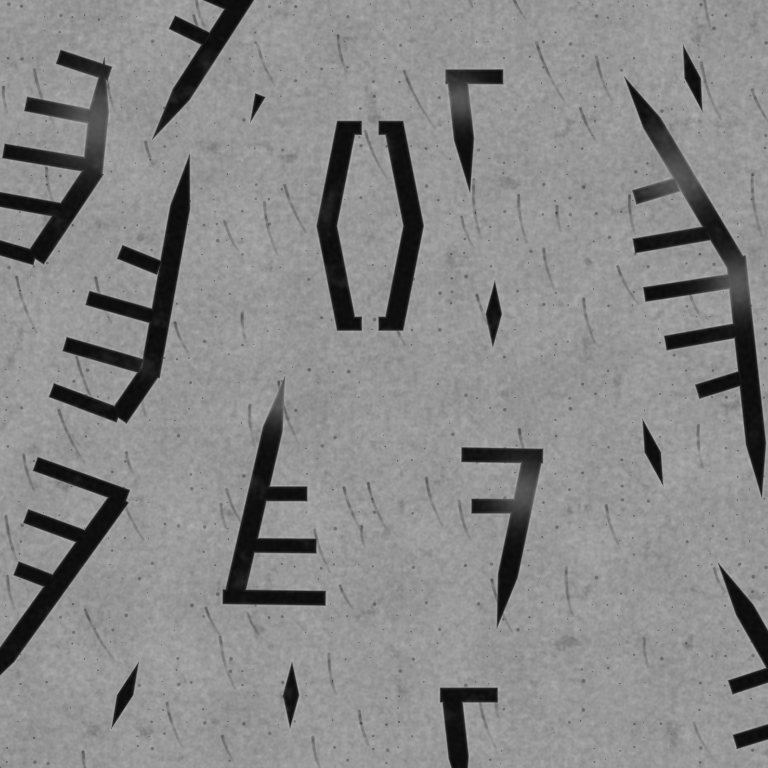
Reproduce this pattern procedurally as a three.js fragment shader.

```glsl
varying vec2 vUv;

// Lengths are in hundredths of the canvas.
const float SHEET = 100.0;
const float SPINE = 1.3;          // half widths
const float TOOTH = 0.95;
const float TAPER = 7.0;
const float EDGE = 0.13;
const vec2 DIAMOND = vec2(1.05, 4.3);
const float SCRATCH_CELL = 9.0;
const float SCRATCH_DENSITY = 0.6;
const float PIT_CELL = 1.7;
const float CONCRETE = 0.592;
const float CUT = 0.055;
const float DUSTY = 0.38;

vec2 hash2(vec2 p) {
  return fract(sin(vec2(dot(p, vec2(127.1, 311.7)), dot(p, vec2(269.5, 183.3)))) * 43758.5);
}

float corner(vec2 cell, vec2 f, vec2 o) {
  return dot(hash2(cell + o) * 2.0 - 1.0, f - o);
}

float gradientNoise(vec2 p) {
  vec2 c = floor(p), f = fract(p), u = f * f * (3.0 - 2.0 * f);
  return mix(mix(corner(c, f, vec2(0, 0)), corner(c, f, vec2(1, 0)), u.x),
             mix(corner(c, f, vec2(0, 1)), corner(c, f, vec2(1, 1)), u.x), u.y);
}

float fbm(vec2 p) {
  float sum = 0.0, amp = 1.0;
  for (int i = 0; i < 4; i++) {
    sum += amp * gradientNoise(p);
    p = p * 2.1 + 13.7;
    amp *= 0.6;
  }
  return sum;
}

// Square-ended stroke; taper > 0 sharpens its start.
float stroke(vec2 p, vec2 a, vec2 b, float halfWidth, float taper) {
  float len = distance(a, b);
  vec2 dir = (b - a) / len, q = p - a;
  float along = dot(q, dir), across = abs(dir.x * q.y - dir.y * q.x);
  float w = taper > 0.0 ? halfWidth * clamp(along / taper, 0.0, 1.0) : halfWidth;
  return max(across - w, max(-along, along - len));
}

float bar(vec2 p, vec2 a, vec2 b) { return stroke(p, a, b, SPINE, 0.0); }
float blade(vec2 p, vec2 tip, vec2 end) { return stroke(p, tip, end, SPINE, TAPER); }

// Row of teeth between a first and a last one, bowed outwards in the middle.
float teeth(vec2 p, vec2 end0, vec2 root0, vec2 end1, vec2 root1, int count, float bow) {
  float d = SHEET;
  for (int i = 0; i < 5; i++) {
    if (i >= count) break;
    float t = float(i) / max(float(count - 1), 1.0);
    vec2 bulge = vec2(bow * 4.0 * t * (1.0 - t), 0.0);
    d = min(d, stroke(p, mix(end0, end1, t) + bulge, mix(root0, root1, t) - bulge, TOOTH, 0.0));
  }
  return d;
}

float diamond(vec2 p, vec2 center, float lean) {
  vec2 q = p - center;
  q = abs(vec2(q.x - lean * q.y, q.y)) / DIAMOND;
  return (q.x + q.y - 1.0) * DIAMOND.x;
}

float brackets(vec2 p) {
  vec2 q = abs(p - vec2(48.2, 70.6));
  float d = bar(q, vec2(5.75, -0.5), vec2(2.8, 14.5));
  d = min(d, stroke(q, vec2(1.1, 12.8), vec2(3.0, 12.8), TOOTH, 0.0));
  return max(d, q.y - 13.65);
}

float combs(vec2 p) {
  // Left side
  float d = min(blade(p, vec2(24.7, 79.9), vec2(19.5, 51.0)), bar(p, vec2(19.8, 52.0), vec2(15.4, 45.6)));
  d = min(d, teeth(p, vec2(15.6, 67.2), vec2(20.8, 65.1), vec2(6.7, 49.2), vec2(15.5, 45.9), 4, -1.4));
  d = min(d, min(blade(p, vec2(13.6, 92.5), vec2(12.0, 77.0)), bar(p, vec2(12.4, 78.0), vec2(4.6, 66.3))));
  d = min(d, teeth(p, vec2(7.6, 92.6), vec2(14.3, 90.4), vec2(-1.3, 68.1), vec2(4.6, 66.4), 5, -2.7));
  d = min(d, blade(p, vec2(19.8, 81.8), vec2(33.2, 102.6)));
  d = min(d, teeth(p, vec2(22.4, 97.1), vec2(27.1, 94.8), vec2(25.8, 101.3), vec2(30.7, 99.2), 2, 0.0));
  d = min(d, blade(p, vec2(-3.3, 8.9), vec2(15.7, 35.3)));
  d = min(d, teeth(p, vec2(4.6, 39.6), vec2(16.6, 35.3), vec2(2.1, 26.0), vec2(6.8, 24.2), 3, 0.0));
  // Middle
  d = min(d, blade(p, vec2(37.1, 51.0), vec2(30.4, 21.9)));
  d = min(d, teeth(p, vec2(40.0, 35.7), vec2(33.6, 35.7), vec2(42.4, 22.1), vec2(29.0, 22.3), 3, 0.0));
  d = min(d, blade(p, vec2(64.7, 18.2), vec2(69.4, 40.8)));
  d = min(d, teeth(p, vec2(60.1, 40.8), vec2(70.7, 40.6), vec2(61.4, 34.1), vec2(67.7, 34.1), 2, 0.0));
  for (int i = 0; i < 2; i++) {
    vec2 q = p + float(i) * vec2(0.7, 80.5);
    d = min(d, blade(q, vec2(61.2, 74.9), vec2(59.5, 90.2)));
    d = min(d, stroke(q, vec2(58.0, 90.0), vec2(65.5, 90.0), TOOTH, 0.0));
  }
  // Right side
  d = min(d, min(blade(p, vec2(81.3, 90.0), vec2(96.0, 65.4)), blade(p, vec2(99.2, 35.2), vec2(95.8, 66.6))));
  d = min(d, teeth(p, vec2(82.6, 74.3), vec2(88.3, 76.0), vec2(90.8, 49.0), vec2(96.6, 50.8), 5, -2.8));
  d = min(d, blade(p, vec2(93.5, 26.7), vec2(102.9, 10.2)));
  return min(d, teeth(p, vec2(95.1, 10.5), vec2(100.9, 12.4), vec2(95.7, 3.4), vec2(101.6, 5.2), 2, 0.0));
}

float chips(vec2 p) {
  float d = min(diamond(p, vec2(90.2, 89.8), -0.29), diamond(p, vec2(85.0, 41.1), -0.31));
  d = min(d, min(diamond(p, vec2(64.3, 59.1), 0.03), diamond(p, vec2(37.9, 9.5), 0.03)));
  d = min(d, diamond(p, vec2(16.3, 9.5), 0.41));
  return min(d, blade(p, vec2(32.6, 84.1), vec2(33.9, 87.6)));
}

float scratches(vec2 p) {
  float mark = 0.0;
  for (int k = 0; k < 9; k++) {
    vec2 id = floor(p / SCRATCH_CELL) + vec2(mod(float(k), 3.0), floor(float(k) / 3.0)) - 1.0;
    vec2 h = hash2(id), r = hash2(id + 17.3);
    vec2 q = p - (id + h) * SCRATCH_CELL;
    float len = mix(2.5, 8.0, r.x), t = clamp(-q.y / len, 0.0, 1.0);
    float drift = len * t * (mix(-0.1, 0.4, r.y) + 0.2 * t);
    float line = 1.0 - smoothstep(0.06, 0.32, length(vec2(q.x - drift, q.y + t * len)));
    mark = max(mark, line * (1.0 - 0.7 * t) * step(hash2(id + 5.1).x, SCRATCH_DENSITY));
  }
  return mark * clamp(0.75 + gradientNoise(p * 1.2), 0.0, 1.0);
}

float pits(vec2 p) {
  vec2 id = floor(p / PIT_CELL), h = hash2(id + 3.7);
  float radius = mix(0.1, 0.35, h.x * h.x);
  float d = length(p - (id + 0.3 + 0.4 * h) * PIT_CELL);
  return (1.0 - smoothstep(radius * 0.4, radius, d)) * step(0.72, hash2(id + 41.0).y);
}

float glow(vec2 p, vec2 center, float radius) {
  vec2 q = (p - center) / radius;
  return exp(-dot(q, q));
}

void main() {
  vec2 p = vUv * SHEET;
  float d = min(min(combs(p), chips(p)), brackets(p));

  // Mottled concrete
  float tone = CONCRETE + 0.045 * fbm(p * 0.11) + 0.075 * gradientNoise(p * 1.1) + 0.06 * gradientNoise(p * 2.3);
  tone -= 0.09 * smoothstep(0.25, 0.75, fbm(p * 0.28 + 31.0));
  tone -= 0.17 * pits(p) + 0.24 * scratches(p);
  tone += 0.04 * (1.0 - smoothstep(0.0, 0.4, d));

  // Dusty slots
  float dust = glow(p, vec2(12.5, 84.0), 6.0) + glow(p, vec2(60.0, 87.0), 3.0)
             + glow(p, vec2(68.0, 36.0), 4.0) + glow(p, vec2(88.0, 77.0), 5.0)
             + glow(p, vec2(96.0, 63.0), 4.0) + glow(p, vec2(36.5, 48.0), 3.5);
  dust += 0.3 * smoothstep(0.1, 0.7, fbm(p * 0.18 + 7.0));
  float slot = mix(CUT, DUSTY, clamp(dust, 0.0, 1.0) * 0.85);
  slot += 0.09 * smoothstep(-0.4, 0.0, d) + 0.03 * gradientNoise(p * 1.5);

  tone = mix(slot, tone, smoothstep(-EDGE, EDGE, d));
  gl_FragColor = vec4(vec3(tone), 1.0);
}
```
